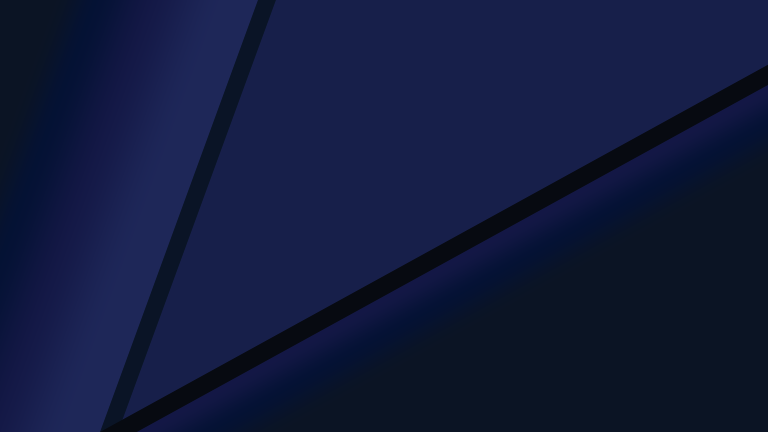
Write a WebGL 1 fragment shader that draws this background.

```glsl
precision highp float;

uniform vec2 u_resolution;

const vec3 NIGHT = vec3(0.042, 0.078, 0.143);
const vec3 NAVY = vec3(0.016, 0.070, 0.205);
const vec3 INDIGO = vec3(0.075, 0.092, 0.270);

// Antialiased step across a signed distance
float edge(float dist) {
  float halfPixel = 0.6 / u_resolution.y;
  return smoothstep(-halfPixel, halfPixel, dist);
}

// Blue glow fading into the night, by distance from the lit panel
vec3 leftGlow(float dist) {
  vec3 color = mix(vec3(0.117, 0.152, 0.347), INDIGO, smoothstep(0.07, 0.26, dist));
  color = mix(color, NAVY, smoothstep(0.22, 0.36, dist));
  return mix(color, NIGHT, smoothstep(0.345, 0.44, dist));
}

vec3 lowerGlow(float dist) {
  vec3 color = mix(INDIGO, NAVY, smoothstep(0.005, 0.085, dist));
  return mix(color, NIGHT, smoothstep(0.07, 0.16, dist));
}

void main() {
  vec2 p = gl_FragCoord.xy / u_resolution * vec2(16.0 / 9.0, 1.0);

  // Both bars fan out from one corner on the lower border
  vec2 fromCorner = p - vec2(0.2315, 0.0);
  float steep = dot(fromCorner, vec2(0.9392, -0.3434));
  float shallow = dot(fromCorner, vec2(0.4818, -0.8763));

  // Left glow, steep bar, then the flat panel
  vec3 color = leftGlow(-steep);
  color = mix(color, vec3(0.038, 0.080, 0.150), edge(steep));
  color = mix(color, vec3(0.090, 0.122, 0.290), edge(steep - 0.0391));

  // Shallow bar and the glow beneath it
  color = mix(color, vec3(0.027, 0.038, 0.066), edge(shallow));
  color = mix(color, lowerGlow(shallow - 0.041), edge(shallow - 0.041));

  gl_FragColor = vec4(color, 1.0);
}
```
